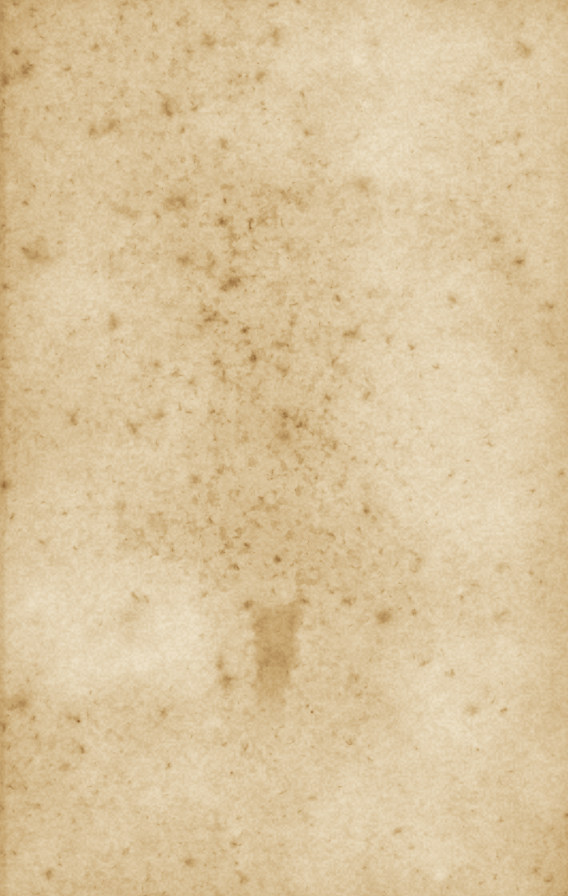
Write a Shadertoy shader that draws this texture.

```glsl
// Aged cream paper with ochre foxing spots, cloudy stains and fine fibre grain.

const vec3 CREAM = vec3(0.898, 0.834, 0.712);
const vec3 OCHRE = vec3(0.780, 0.650, 0.440);
const vec3 UMBER = vec3(0.490, 0.300, 0.120);

// Sine-free hashes
float hash(vec2 p) {
    vec3 q = fract(vec3(p.xyx) * 0.1031);
    q += dot(q, q.yzx + 33.33);
    return fract((q.x + q.y) * q.z);
}

vec2 hash2(vec2 p) {
    return vec2(hash(p + 17.3), hash(p + 71.9));
}

float noise(vec2 p) {
    vec2 i = floor(p), f = fract(p);
    f = f * f * (3.0 - 2.0 * f);
    return mix(mix(hash(i), hash(i + vec2(1, 0)), f.x),
               mix(hash(i + vec2(0, 1)), hash(i + vec2(1, 1)), f.x), f.y);
}

float fbm(vec2 p) {
    float sum = 0.0, amp = 0.5;
    for (int i = 0; i < 5; i++) {
        sum += amp * noise(p);
        p = mat2(1.6, 1.2, -1.2, 1.6) * p + 11.7;
        amp *= 0.5;
    }
    return sum / 0.97;
}

// Soft elliptical patch
float patchAt(vec2 p, vec2 center, vec2 size) {
    vec2 d = (p - center) / size;
    return exp(-dot(d, d));
}

// Jittered soft dots; chance is the share of cells that hold one
float spots(vec2 p, float cell, float radius, float chance, float seed) {
    vec2 id = floor(p / cell);
    float sum = 0.0;
    for (int y = -1; y <= 1; y++)
    for (int x = -1; x <= 1; x++) {
        vec2 c = id + vec2(x, y);
        vec2 d = p - (c + 0.1 + 0.8 * hash2(c + seed)) * cell;
        float r = radius * mix(0.5, 1.3, hash(c + seed + 5.1));
        float present = smoothstep(0.0, 0.15, chance - hash(c + seed + 9.7));
        float k = dot(d, d) / (r * r);
        sum += present * (0.5 * exp(-k) + 0.5 * exp(-4.0 * k));
    }
    return sum;
}

// Tapered stain hanging from a broad top
float dripStain(vec2 p, vec2 top, float len, float halfWidth) {
    float down = (top.y - p.y) / len;
    float taper = clamp(down, 0.0, 1.0);
    float w = halfWidth * mix(1.0, 0.3, taper * taper);
    float side = 1.0 - smoothstep(w - 0.007, w + 0.007, abs(p.x - top.x + 0.012 * taper));
    float ends = smoothstep(-0.08, 0.10, down) * (1.0 - smoothstep(0.4, 1.1, down));
    return side * ends;
}

void mainImage(out vec4 fragColor, in vec2 fragCoord) {
    vec2 p = fragCoord / iResolution.y;
    vec2 size = iResolution.xy / iResolution.y;

    // Ragged coordinates for stain outlines
    vec2 wobble = vec2(fbm(p * 110.0), fbm(p * 110.0 + 40.0)) - 0.5;
    vec2 q = p + 0.012 * wobble;

    // Where the paper is damp-stained
    float cloud = smoothstep(0.30, 0.70, 0.75 * fbm(p * 6.0 + 3.0) + 0.25 * fbm(p * 19.0));
    float band = patchAt(q, vec2(0.35, 0.52), vec2(0.15, 0.15))
               + patchAt(q, vec2(0.26, 0.74), vec2(0.09, 0.11))
               + 0.8 * patchAt(q, vec2(0.18, 0.39), vec2(0.14, 0.05))
               + 0.6 * patchAt(q, vec2(0.26, 0.98), vec2(0.14, 0.06))
               + 0.6 * patchAt(q, vec2(0.56, 0.82), vec2(0.09, 0.10));
    float damp = clamp(0.50 * cloud + 0.55 * band, 0.0, 1.0);

    // Toning along the sheet edges
    vec2 inset = min(p, size - p);
    float edge = 0.42 * exp(-inset.x / 0.040) + 0.24 * exp(-inset.y / 0.025);
    float spine = 1.0 - smoothstep(0.005, 0.011, p.x + 0.004 * noise(p.yy * 14.0));

    float stain = -0.08 + 0.44 * cloud + 0.25 * band + edge + 0.25 * spine;

    // Foxing, from fine flecks to broad smudges
    float flecks = smoothstep(0.50, 0.78, fbm(p * 120.0));
    stain += 0.55 * flecks * damp;
    stain += 0.65 * spots(q, 0.013, 0.0028, 0.08 + 0.45 * damp, 3.0);
    stain += 0.95 * spots(q, 0.032, 0.0062, 0.10 + 0.48 * damp, 21.0);
    stain += 0.95 * spots(q, 0.075, 0.0105, 0.16 + 0.35 * damp, 47.0);
    stain += 0.85 * spots(q * vec2(0.8, 1.2), 0.150, 0.0190, 0.26, 83.0);
    stain += 0.75 * dripStain(q, vec2(0.311, 0.325), 0.145, 0.026);

    // Pale rubbed dots and tiny dark specks
    stain -= 0.35 * spots(p, 0.090, 0.0080, 0.22, 131.0);
    stain += 1.80 * spots(p, 0.110, 0.0022, 0.20, 167.0);

    // Paper grain
    float grain = noise(p * 420.0) - 0.5;
    float fibre = noise(p * vec2(170.0, 260.0) + 8.0) - 0.5;
    float mottle = fbm(p * 70.0 + 5.0) - 0.5;
    stain += 0.30 * grain + 0.19 * fibre + 0.25 * mottle;

    vec3 color = mix(CREAM, OCHRE, clamp(stain, -0.2, 1.0));
    color = mix(color, UMBER, clamp((stain - 1.0) / 1.6, 0.0, 1.0));
    fragColor = vec4(color, 1.0);
}
```
